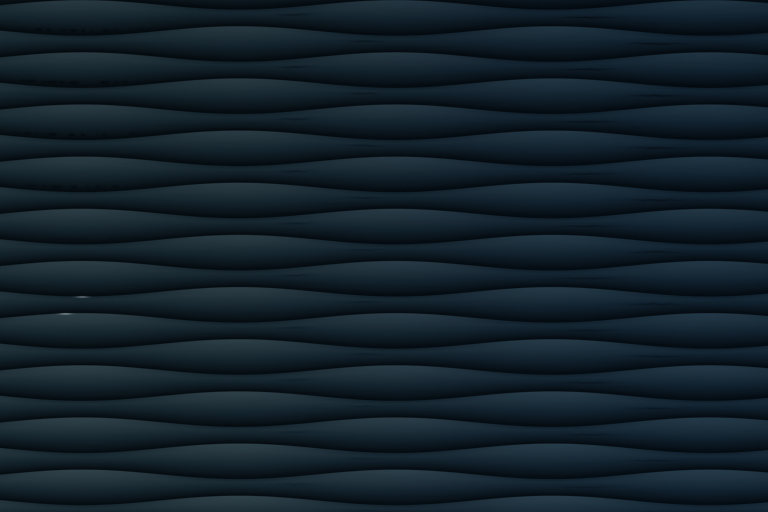
A Shadertoy shader for this pattern:

```glsl
// Dark slate panel of overlapping wavy slats: alternate rows swell and pinch
// in opposite phase. Rows are painted top to bottom, each shaded from a lit
// upper lip to a black underside, with faint grain, dark streaks and nicks.

#define ROWS 19.63        // slats down the canvas
#define ROW_SHIFT 0.186   // vertical offset, in rows
#define WAVES 2.45        // swells across the canvas
#define CREST_X 0.107     // first crest of the even rows
#define AMPLITUDE 0.182   // edge wave height, in rows
#define FALLOFF 1.3       // curve of the shade down each slat
#define GRAIN 0.035
#define SHADE_DARK vec3(0.012, 0.035, 0.052)
#define SHADE_MID vec3(0.070, 0.130, 0.172)
#define SHADE_LIGHT vec3(0.160, 0.230, 0.270)

const float TAU = 6.2831853;

vec2 hashGradient(vec2 cell) {
    vec2 h = vec2(dot(cell, vec2(127.1, 311.7)), dot(cell, vec2(269.5, 183.3)));
    return 2.0 * fract(sin(h) * 43758.5) - 1.0;
}

float gradientNoise(vec2 p) {
    vec2 i = floor(p), f = fract(p);
    vec2 u = f * f * f * (f * (f * 6.0 - 15.0) + 10.0);
    vec2 e = vec2(0.0, 1.0);
    float a = dot(hashGradient(i), f);
    float b = dot(hashGradient(i + e.yx), f - e.yx);
    float c = dot(hashGradient(i + e.xy), f - e.xy);
    float d = dot(hashGradient(i + e.yy), f - e.yy);
    return mix(mix(a, b, u.x), mix(c, d, u.x), u.y);
}

// Upper edge of slat k, in rows from the top
float slatEdge(float k, float x) {
    float side = 1.0 - 2.0 * mod(k, 2.0);
    return k - AMPLITUDE * side * cos(TAU * WAVES * (x - CREST_X));
}

// Dark marks that recur on every second slat
float streakMask(float k, float depth, vec2 p) {
    float parity = mod(k, 2.0);
    float ragged = gradientNoise(vec2(p.x * 90.0, k * 3.7));
    float mask = 0.0;
    for (int j = 0; j < 2; j++) {
        float n = float(j);
        float along = (p.x - 0.384 - 0.38 * n - 0.091 * parity) / (0.020 + 0.012 * n);
        float across = (depth - 0.36 - 0.12 * n - 0.06 * ragged) / 0.05;
        mask += exp(-along * along - across * across) * (0.55 + 0.25 * n);
    }
    // Broken line under the left swells, fading down the canvas
    float line = exp(-pow((depth - 0.86) / 0.05, 2.0)) * (1.0 - parity);
    float reach = smoothstep(0.01, 0.05, p.x) * (1.0 - smoothstep(0.14, 0.21, p.x));
    mask += line * reach * smoothstep(-0.1, 0.2, ragged) * (1.0 - smoothstep(0.3, 0.55, p.y));
    return clamp(mask * mix(1.0, 0.4, p.y), 0.0, 1.0);
}

vec3 slatColour(float k, float row, vec2 p) {
    float top = slatEdge(k, p.x);
    float thickness = slatEdge(k + 1.0, p.x) - top;
    float depth = clamp((row - top) / thickness, 0.0, 1.0);
    float swell = clamp((thickness - 1.0) / (4.0 * AMPLITUDE) + 0.5, 0.0, 1.0);

    // Lit lip to black underside; pinched parts sit in shadow
    float light = 1.0 - pow(depth, FALLOFF);
    light *= mix(0.70, 1.0, swell);
    light *= mix(0.7 + 0.3 * smoothstep(0.0, 0.25, depth), 1.0, swell);

    // Broad lighting: brighter to the lower left
    light *= 0.95 + 0.15 * p.y - 0.10 * p.x;
    light += 0.03 * p.y;
    light += GRAIN * gradientNoise(vec2(p.x * 14.0, row * 9.0));
    light += GRAIN * 0.6 * gradientNoise(p * vec2(240.0, 170.0));
    light *= 1.0 - 0.85 * streakMask(k, depth, p);
    light = clamp(light, 0.0, 1.1);

    vec3 colour = light < 0.5 ? mix(SHADE_DARK, SHADE_MID, light * 2.0)
                              : mix(SHADE_MID, SHADE_LIGHT, light * 2.0 - 1.0);
    // Cooler on the right
    float cool = smoothstep(0.2, 0.9, p.x);
    return colour * mix(vec3(1.04, 1.02, 0.98), vec3(0.88, 0.97, 1.04), cool);
}

void mainImage(out vec4 fragColor, in vec2 fragCoord) {
    vec2 p = fragCoord / iResolution.xy;
    p.y = 1.0 - p.y;
    float row = p.y * ROWS - ROW_SHIFT;
    float blur = 0.8 * ROWS / iResolution.y;

    // Each slat covers the underside of the one above
    vec3 colour = SHADE_DARK;
    for (int i = -1; i <= 1; i++) {
        float k = floor(row) + float(i);
        float cover = smoothstep(-blur, blur, row - slatEdge(k, p.x));
        colour = mix(colour, slatColour(k, row, p), cover);
    }

    // Two short pale nicks
    for (int j = 0; j < 2; j++) {
        float n = float(j);
        vec2 d = (p - vec2(0.107 - 0.022 * n, 0.580 + 0.033 * n)) / vec2(0.008, 0.0016);
        colour += 0.35 * exp(-dot(d, d));
    }
    fragColor = vec4(clamp(colour, 0.0, 1.0), 1.0);
}
```
